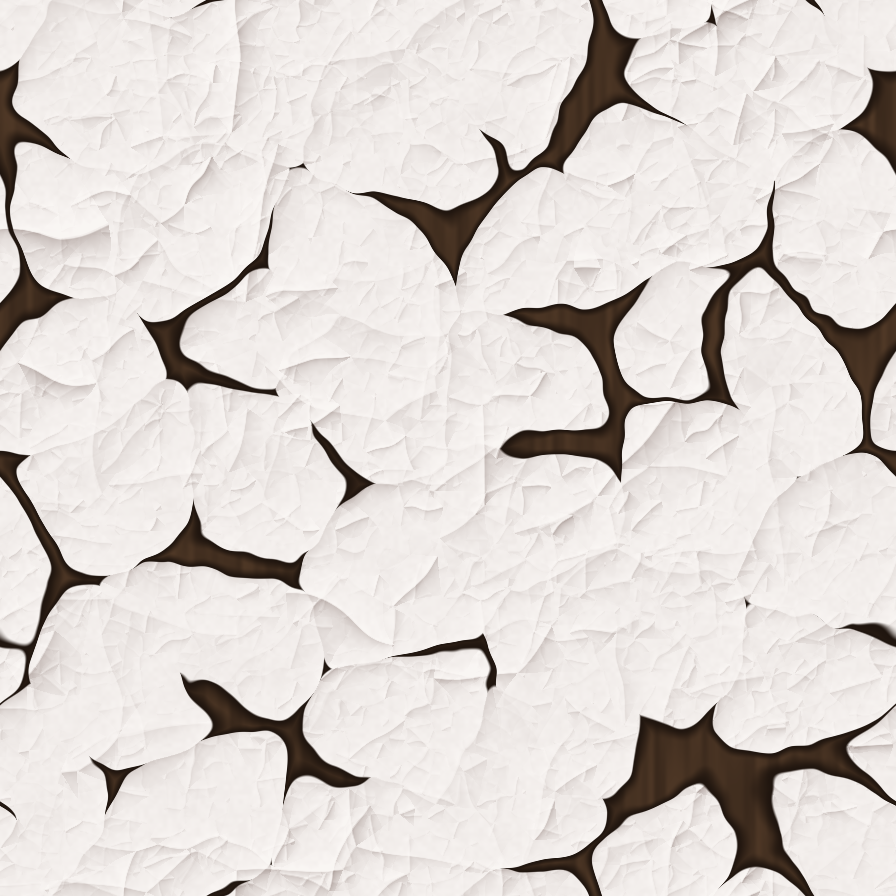
This texture is drawn by a WebGL 1 fragment shader. Its source:

```glsl
precision highp float;
uniform vec2 u_resolution;

const vec3 PAINT = vec3(0.95, 0.932, 0.922);
const vec3 SHADE = vec3(0.87, 0.842, 0.83);
const vec3 WOOD = vec3(0.31, 0.22, 0.15);
const vec3 WOOD_DARK = vec3(0.12, 0.08, 0.055);
const vec2 LIGHT = vec2(-0.6, 0.8);     // direction towards the light
const float PEEL_CELLS = 6.0;           // paint flakes across the canvas
const float GAP_WIDTH = 0.52;
const float GAP_LEVEL = 0.585;          // higher closes more cracks
const float CORNER_SHARPNESS = 10.0;    // lower opens wider junctions
const float CREASE_CELLS = 7.0;         // coarsest wrinkle layer
const float CREASE_DEPTH = 0.95;
const float SHADOW_GAIN = 1.6;
const float HIGHLIGHT_GAIN = 0.35;
const float GRAIN = 0.22;

struct Cell {
  float edge;    // distance to the nearest border
  float gap;     // border distance, softened at junctions
  vec2 normal;   // points across the nearest border
  float chance;  // random value shared by both sides of it
};

vec2 hash2(vec2 p) {
  vec3 q = fract(p.xyx * vec3(0.1031, 0.103, 0.0973));
  q += dot(q, q.yzx + 33.33);
  return fract((q.xx + q.yz) * q.zy);
}

// Value noise that wraps after a whole number of repeats
float noise(vec2 uv, vec2 repeats, float seed) {
  vec2 p = uv * repeats;
  vec2 i = floor(p);
  vec2 f = p - i;
  f = f * f * (3.0 - 2.0 * f);
  vec2 a = mod(i, repeats) + seed;
  vec2 b = mod(i + 1.0, repeats) + seed;
  return mix(mix(hash2(a).x, hash2(vec2(b.x, a.y)).x, f.x),
             mix(hash2(vec2(a.x, b.y)).x, hash2(b).x, f.x), f.y);
}

vec2 wobble(vec2 uv, float repeats, float seed) {
  return vec2(noise(uv, vec2(repeats), seed),
              noise(uv, vec2(repeats), seed + 57.0)) - 0.5;
}

vec2 site(vec2 id, float n, float seed) {
  return 0.06 + 0.88 * hash2(mod(id, n) + seed);
}

// Wrapping cellular noise with border distance and direction
Cell cells(vec2 uv, float n, float seed) {
  vec2 p = uv * n;
  vec2 base = floor(p);
  vec2 f = p - base;
  vec2 nearId = vec2(0.0);
  vec2 toNear = vec2(8.0);
  for (int j = -1; j <= 1; j++) {
    for (int i = -1; i <= 1; i++) {
      vec2 o = vec2(float(i), float(j));
      vec2 r = o + site(base + o, n, seed) - f;
      if (dot(r, r) < dot(toNear, toNear)) { toNear = r; nearId = o; }
    }
  }
  Cell c = Cell(8.0, 0.0, vec2(0.0), 0.0);
  vec2 otherId = nearId;
  float crowd = 0.0001;
  for (int j = -2; j <= 2; j++) {
    for (int i = -2; i <= 2; i++) {
      if (i == 0 && j == 0) continue;
      vec2 o = nearId + vec2(float(i), float(j));
      vec2 r = o + site(base + o, n, seed) - f;
      vec2 across = normalize(r - toNear);
      float d = dot(0.5 * (toNear + r), across);
      crowd += exp(-CORNER_SHARPNESS * (length(r) - length(toNear)));
      if (d < c.edge) { c.edge = d; c.normal = across; otherId = o; }
    }
  }
  c.gap = -log(crowd) / CORNER_SHARPNESS;
  c.chance = hash2(mod(base + nearId, n) + mod(base + otherId, n) + seed + 19.0).y;
  return c;
}

// Signed light on a fold: one flank is lit, the other in shade
float foldLight(Cell c, float n) {
  float soften = smoothstep(0.0, n / u_resolution.y, c.edge);
  float profile = 0.6 * exp(-5.0 * c.edge) + 0.7 * exp(-22.0 * c.edge);
  return -dot(c.normal, LIGHT) * profile * soften;
}

void main() {
  vec2 uv = gl_FragCoord.xy / u_resolution;

  // Flakes and the cracks between them
  vec2 torn = uv + 0.035 * wobble(uv, 11.0, 3.0) + 0.009 * wobble(uv, 43.0, 8.0);
  Cell flake = cells(torn, PEEL_CELLS, 11.0);
  float opening = GAP_WIDTH * (noise(uv, vec2(8.0), 31.0) - GAP_LEVEL);
  float depth = flake.gap - opening;

  // Wrinkles from coarse to fine
  float relief = 0.35 * foldLight(flake, PEEL_CELLS);
  float n = CREASE_CELLS;
  float strength = CREASE_DEPTH;
  for (int k = 0; k < 4; k++) {
    float seed = 40.0 + 23.0 * float(k);
    vec2 bent = uv + 0.2 / n * wobble(uv, n * 2.0, seed)
              + 0.025 * wobble(uv, 9.0, seed + 5.0);
    Cell crease = cells(bent, n, seed);
    float patches = 0.25 + 1.3 * noise(uv, vec2(5.0), seed + 9.0);
    float fold = 1.4 * crease.chance * crease.chance - 0.12;
    relief += strength * patches * fold * foldLight(crease, n);
    n = floor(n * 1.8) + 1.0;
    strength *= 0.88;
  }

  // Soft bulges, curled rims and grain
  vec2 toLight = 0.012 * LIGHT;
  relief += 0.35 * (noise(uv - toLight, vec2(18.0), 71.0) - noise(uv + toLight, vec2(18.0), 71.0));
  relief -= 0.35 * dot(flake.normal, LIGHT) * exp(-14.0 * max(depth, 0.0));
  float tone = 0.98 + relief * (relief > 0.0 ? HIGHLIGHT_GAIN : SHADOW_GAIN);
  tone += GRAIN * (noise(uv, vec2(190.0), 5.0) - 0.5);
  vec3 paint = mix(SHADE, PAINT, clamp(tone, -2.8, 1.35));

  // Shaded wood below
  float streak = noise(uv, vec2(150.0, 9.0), 17.0);
  float lit = smoothstep(0.0, 0.11, -depth) * (0.55 + 0.45 * streak);
  vec3 wood = mix(WOOD_DARK, WOOD, lit);

  float blur = PEEL_CELLS * 1.3 / u_resolution.y;
  gl_FragColor = vec4(mix(wood, paint, smoothstep(-blur, blur, depth)), 1.0);
}
```
